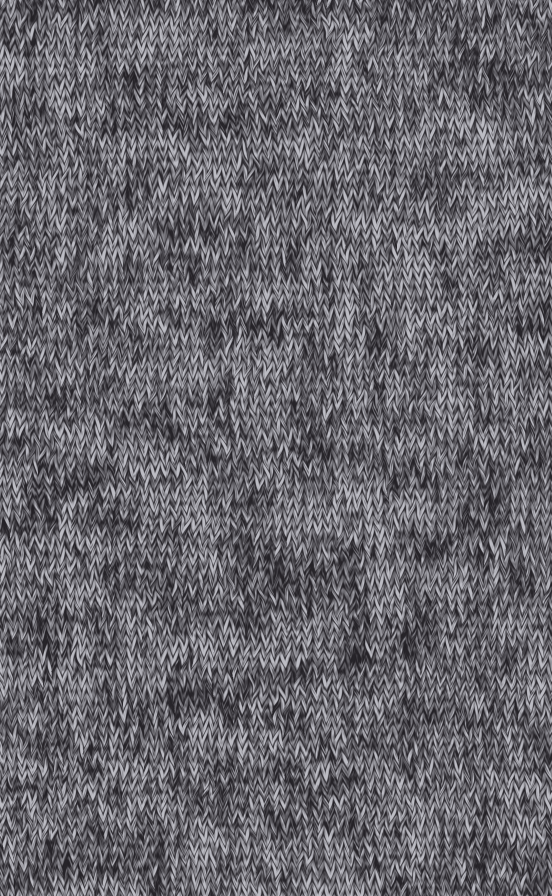
Give the GLSL for this texture, as a Shadertoy shader.

```glsl
float hash(vec2 p) {
    return fract(sin(dot(p, vec2(127.1, 311.7))) * 43758.5453);
}

float noise(vec2 p) {
    vec2 i = floor(p), f = fract(p);
    f = f * f * (3.0 - 2.0 * f);
    return mix(mix(hash(i), hash(i + vec2(1, 0)), f.x),
               mix(hash(i + vec2(0, 1)), hash(i + vec2(1, 1)), f.x), f.y);
}

// Colour of the jersey at p, measured in canvas heights
vec3 knit(vec2 p) {
    // Stitch grid with slightly uneven wales and courses
    vec2 q = p * vec2(87.5, 80.0);
    q.x += 0.7 * noise(p * vec2(7.0, 11.0)) + 0.35 * noise(q * vec2(0.4, 0.8));
    q.y += 1.0 * noise(p * 6.0) + 0.5 * noise(q * vec2(0.8, 0.4) + 40.0);

    // Two slanted legs per stitch form a V
    float wale = floor(q.x);
    float side = q.x - wale - 0.5;
    float arm = abs(side) * 2.0;
    float v = q.y - 1.15 * arm;
    float row = floor(v);
    float across = abs(fract(v) - 0.5);
    vec2 leg = vec2(2.0 * wale + step(0.0, side), row);

    // Melange dye: faint patches, short streaks along the course, single legs
    float dye = 0.60;
    dye += 0.30 * (noise(p * vec2(13.0, 36.0) + 7.0) - 0.5);
    dye += 0.52 * (noise(vec2(leg.x * 0.31, row * 0.9) + 90.0) - 0.5);
    dye += 0.50 * (hash(leg) - 0.5);

    // Fibres running along each leg
    dye += 0.95 * (noise(vec2(leg.x * 7.3 + arm * 1.6, v * 3.4)) - 0.5);
    dye += 0.45 * (noise(q * vec2(4.5, 3.0)) - 0.5);

    // Rounded legs, tucked under at the outer end, over dark gaps
    float pinch = 2.0 * arm - 0.8;
    float radius = 0.47 - 0.12 * pinch * pinch;
    float body = smoothstep(radius + 0.09, radius - 0.19, across);
    body *= 1.0 - 0.3 * smoothstep(0.65, 1.0, arm);
    vec3 yarn = mix(vec3(0.15, 0.14, 0.16), vec3(0.74, 0.74, 0.77), clamp(dye, 0.0, 1.0));
    return mix(vec3(0.13, 0.12, 0.14), yarn, 0.1 + 0.9 * body);
}

void mainImage(out vec4 fragColor, in vec2 fragCoord) {
    // Average a 3 by 3 grid of samples for smooth edges
    vec3 cloth = vec3(0.0);
    for (int i = 0; i < 9; i++) {
        vec2 offset = (vec2(i % 3, i / 3) - 1.0) / 3.0;
        cloth += knit((fragCoord + offset) / iResolution.y) / 9.0;
    }
    fragColor = vec4(cloth, 1.0);
}
```
